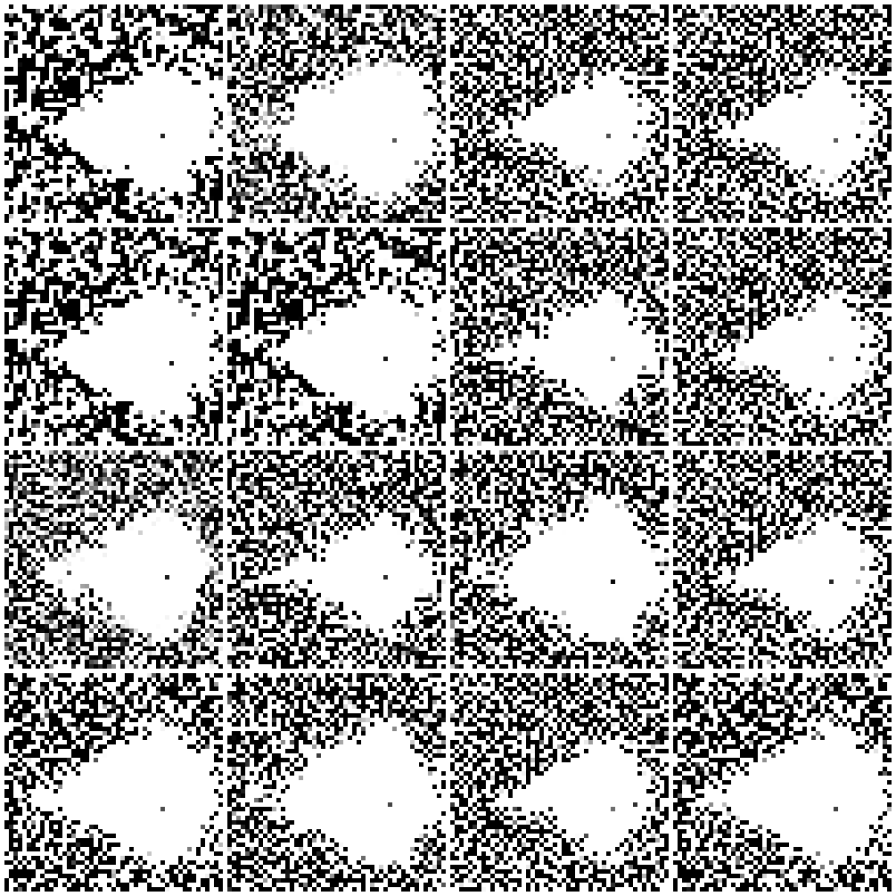
A Shadertoy shader for this pattern:

```glsl
// A four by four sheet of square tiles, each a field of black and white cells
// that thins out around a blank, left-pointing drop. Cells are thresholded
// hash noise; a box filter over the cell grid smooths their edges.

const float TILES = 4.0;
const float PITCH = 50.0;                  // cells per tile, one is the white line
const float CELLS = TILES * PITCH + 1.0;
const vec3 PAPER = vec3(1.0);
const vec3 INK = vec3(0.0);
const vec2 TIP = vec2(0.20, 0.43);         // left point of the drop
const float CAP_X = 0.63;                  // where its round end begins
const float CAP_RADIUS = 0.30;
const float WOBBLE = 0.07;                 // unevenness of the drop outline
const vec2 FADE = vec2(-0.10, 0.09);       // distances where ink starts and is full
const vec2 LEVELS = vec2(-0.35, 0.52);     // ink threshold inside and outside
const float DRIFT = 0.14;                  // change between tiles of one family
const vec2 SPECK = vec2(37.0, 20.0);       // lone dark cell inside the drop

// Tile families, bottom row first
const int FAMILY[16] = int[16](6, 5, 2, 6,  4, 3, 5, 2,  0, 0, 3, 2,  0, 1, 2, 2);
// Per family: drop growth, neighbour contrast (negative clumps), grey softness
const vec3 STYLE[7] = vec3[7](
    vec3( 0.00, -0.5, 0.02), vec3( 0.03, 0.5, 0.16), vec3(-0.04, 0.9, 0.03),
    vec3(-0.03,  0.6, 0.06), vec3(-0.01, 0.7, 0.22), vec3( 0.03, 0.7, 0.06),
    vec3( 0.02,  0.4, 0.02));

float hash(vec2 p, float seed) {
    uvec3 q = uvec3(ivec3(vec3(p, seed))) * uvec3(73856093u, 19349663u, 83492791u);
    uint h = q.x ^ q.y ^ q.z;
    h = (h ^ (h >> 16)) * 73244475u;
    h = (h ^ (h >> 15)) * 73244475u;
    h ^= h >> 16;
    return float(h & 65535u) / 65535.0;
}

float cornerSlope(vec2 corner, vec2 p, float seed) {
    float a = 6.2832 * hash(corner, seed);
    return dot(vec2(cos(a), sin(a)), p - corner);
}

float gradientNoise(vec2 p, float seed) {
    vec2 i = floor(p), f = p - i;
    vec2 u = f * f * f * (f * (f * 6.0 - 15.0) + 10.0);
    vec2 e = vec2(1.0, 0.0);
    return mix(
        mix(cornerSlope(i, p, seed), cornerSlope(i + e.xy, p, seed), u.x),
        mix(cornerSlope(i + e.yx, p, seed), cornerSlope(i + e.xx, p, seed), u.x), u.y);
}

// Wedge opening to the right, closed by a round cap
float dropDistance(vec2 p) {
    vec2 q = p - TIP;
    float wedge = 0.87 * abs(q.y) - 0.5 * q.x;
    float cap = length(vec2(max(p.x - CAP_X, 0.0), q.y)) - CAP_RADIUS;
    return max(wedge, cap);
}

// Noise sharpened or clumped against its four neighbours
float grain(vec2 c, float seed, float contrast) {
    vec2 e = vec2(1.0, 0.0);
    float around = 0.25 * (hash(c + e.xy, seed) + hash(c - e.xy, seed)
                         + hash(c + e.yx, seed) + hash(c - e.yx, seed));
    return hash(c, seed) - contrast * (around - 0.5);
}

// Ink amount of one cell, 0 to 1
float cellInk(vec2 cell) {
    cell = clamp(cell, vec2(0.0), vec2(CELLS - 1.0));
    vec2 local = mod(cell, PITCH);
    if (min(local.x, local.y) < 0.5) return 0.0;   // dividing line

    vec2 tile = floor(cell / PITCH);
    float id = tile.x + TILES * tile.y;
    int family = FAMILY[int(id)];
    vec3 style = STYLE[family];
    float seed = float(family) + 11.0;
    vec2 p = (local - 0.5) / (PITCH - 1.0);

    // Lone speck, shifted and shaded per tile
    vec2 shift = floor(3.0 * vec2(hash(tile, 71.0), hash(tile, 72.0))) - 1.0;
    if (distance(local, SPECK + shift) < 0.5) return mix(0.55, 1.0, hash(tile, 73.0));

    // Thresholded grain, softer where grey patches lie
    float d = dropDistance(p) - style.x + WOBBLE * gradientNoise(p * 6.0, seed);
    float level = mix(LEVELS.x, LEVELS.y, smoothstep(FADE.x, FADE.y, d));
    float patches = 0.6 + 0.8 * gradientNoise(p * 4.0, seed + 20.0);
    float soft = 0.01 + style.z * max(patches, 0.0);
    float value = grain(local, seed, style.y) + DRIFT * (hash(local, id + 50.0) - 0.5);
    return 1.0 - smoothstep(level - soft, level + soft, value);
}

void mainImage(out vec4 fragColor, in vec2 fragCoord) {
    vec2 pos = fragCoord / iResolution.xy * CELLS;
    vec2 width = min(CELLS / iResolution.xy, vec2(1.0));

    // Share of the pixel footprint that falls in the next cell
    vec2 cell = floor(pos - 0.5 * width);
    vec2 share = clamp((pos + 0.5 * width - cell - 1.0) / width, 0.0, 1.0);
    vec2 e = vec2(1.0, 0.0);
    float ink = mix(
        mix(cellInk(cell), cellInk(cell + e.xy), share.x),
        mix(cellInk(cell + e.yx), cellInk(cell + e.xx), share.x), share.y);
    fragColor = vec4(mix(PAPER, INK, ink), 1.0);
}
```
